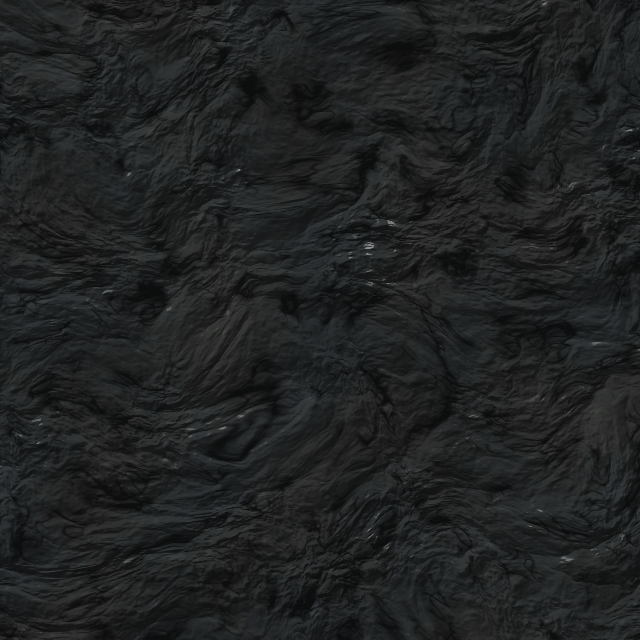
Write a WebGL 1 fragment shader that draws this texture.

```glsl
precision highp float;
uniform vec2 u_resolution;

#define FOLD_SCALE 5.0
#define STRETCH 1.65
#define WARP 0.18
#define GRAIN_SCALE 38.0
#define RELIEF 0.5
#define BASE_TONE 0.142
#define CONTRAST 0.07
#define CREASE_DEPTH 0.42
#define GLINT 0.34
#define LIGHT_DIR vec2(-0.5, 0.866)
#define COOL_TINT vec3(0.93, 1.02, 1.06)
#define NEUTRAL_TINT vec3(0.98, 1.01, 0.98)

vec2 hash2(vec2 cell) {
  vec3 h = fract(cell.xyx * vec3(0.1031, 0.1030, 0.0973));
  h += dot(h, h.yzx + 33.33);
  return fract((h.xx + h.yz) * h.zy);
}

float cornerSlope(vec2 cell, vec2 offset) {
  return dot(hash2(cell) * 2.0 - 1.0, offset);
}

// Signed gradient noise
float noise(vec2 p) {
  vec2 i = floor(p);
  vec2 f = p - i;
  vec2 u = f * f * f * (f * (f * 6.0 - 15.0) + 10.0);
  vec2 e = vec2(1.0, 0.0);
  float low = mix(cornerSlope(i, f), cornerSlope(i + e.xy, f - e.xy), u.x);
  float high = mix(cornerSlope(i + e.yx, f - e.yx), cornerSlope(i + e.xx, f - e.xx), u.x);
  return mix(low, high, u.y);
}

// Bends the layers into arcs, with ragged small kinks
vec2 bend(vec2 p) {
  vec2 broad = vec2(noise(p * 2.7 + 11.3), noise(p * 2.7 + 47.9));
  p += WARP * broad;
  vec2 tight = vec2(noise(p * 8.0 + 83.1), noise(p * 8.0 + 29.6));
  p += 0.3 * WARP * tight;
  vec2 kinks = vec2(noise(p * 30.0 + 7.4), noise(p * 30.0 + 55.8));
  return p + 0.08 * WARP * kinks;
}

// Folded rock: x is the height, y the light left in the creases
vec2 rock(vec2 p) {
  float rough = 0.55 + 0.7 * smoothstep(-0.2, 0.2, noise(p * 6.0 + 61.7));
  vec2 bent = bend(p);
  vec2 q = bent * vec2(1.0, STRETCH) * FOLD_SCALE + 20.0;
  float amplitude = 1.0 / FOLD_SCALE;
  float height = 0.0;
  float open = 1.0;

  // Layered folds, with creases that fade in and out along their length
  float broken = smoothstep(-0.05, 0.25, noise(bent * 19.0 + 33.6));
  for (int octave = 0; octave < 5; octave++) {
    float n = noise(q);
    float fine = step(1.5, float(octave));
    float fold = mix(abs(n), n, 0.35 * fine);
    height += amplitude * mix(0.65, rough, fine) * fold;
    float crease = 1.0 - smoothstep(0.0, 0.08, abs(n));
    open *= 1.0 - CREASE_DEPTH * crease * broken * (1.0 - step(3.5, float(octave)));
    q = mat2(1.6, 1.2, -1.2, 1.6) * q + 17.7;
    amplitude *= 0.5;
  }

  // Crumbly chipped grain that stays small where the folds are drawn out
  vec2 g = mix(p, bent, 0.4) * vec2(1.0, 1.25) * GRAIN_SCALE + 9.0;
  amplitude = 1.0 / GRAIN_SCALE;
  for (int octave = 0; octave < 3; octave++) {
    float n = noise(g);
    height += amplitude * 1.2 * rough * mix(abs(n), n, 0.5);
    g = mat2(1.6, 1.2, -1.2, 1.6) * g + 31.3;
    amplitude *= 0.5;
  }
  return vec2(height, open);
}

void main() {
  vec2 p = gl_FragCoord.xy / min(u_resolution.x, u_resolution.y);

  // Slope towards the light
  vec2 reach = vec2(0.0014, 0.0);
  vec2 here = rock(p);
  float right = rock(p + reach.xy).x;
  float above = rock(p + reach.yx).x;
  vec2 slope = (vec2(right, above) - here.x) / reach.x;
  float lit = -RELIEF * dot(slope, LIGHT_DIR);

  // Soft shading over broad light and dark areas
  float tone = BASE_TONE + CONTRAST * lit / sqrt(1.0 + lit * lit);
  tone += 0.035 * noise(p * 4.0 + 5.2) + 0.025 * noise(p * 13.0 + 71.4);
  tone = max(tone * here.y, 0.05);

  // Blue-grey and neutral stone
  float cool = smoothstep(-0.3, 0.3, noise(p * 6.0 + 37.5) + 0.4 * noise(p * 31.0));
  vec3 color = tone * mix(NEUTRAL_TINT, COOL_TINT, cool);

  // Sparse pale glints, clustered on the steep lit faces
  float patches = smoothstep(0.05, 0.35, noise(p * 7.0 + 91.2));
  float flecks = smoothstep(0.02, 0.22, noise(p * 60.0 + 13.8));
  float glint = smoothstep(0.75, 1.8, lit) * (0.1 + patches) * flecks * here.y;
  color += GLINT * glint * vec3(1.0, 0.98, 0.93);

  gl_FragColor = vec4(color, 1.0);
}
```
